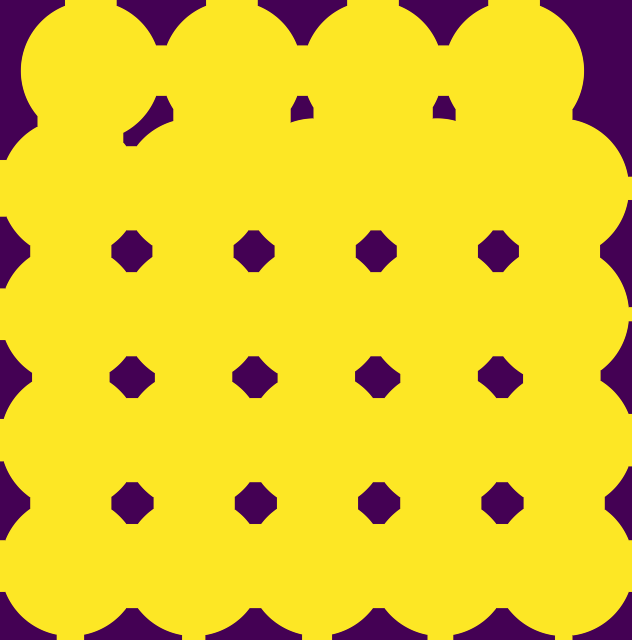
This pattern is drawn by a WebGL 2 fragment shader. Its source:

```glsl
#version 300 es
precision highp float;
// Yellow discs on violet: a row of four above a block of five by four.
// Straight bars bridge neighbouring discs and square off the gaps between them;
// the shape is one union of disc and box distances, with short tabs to the border.
uniform vec2 u_resolution;
out vec4 fragColor;

const float RADIUS = 0.84;
const float HEIGHT = 7.68;   // canvas height in drawing units

float disc(vec2 p, vec2 center) {
  return length(p - center) - RADIUS;
}

// Box spanning two opposite corners
float box(vec2 p, vec2 low, vec2 high) {
  vec2 d = abs(p - 0.5 * (low + high)) - 0.5 * (high - low);
  return length(max(d, 0.0)) + min(max(d.x, d.y), 0.0);
}

// Four wider-spaced discs, a bar through them and tabs to the top border
float topRow(vec2 p) {
  float d = box(p, vec2(1.09, 0.545), vec2(6.17, 1.15));
  for (int i = 0; i < 4; i++) {
    vec2 c = vec2(1.09 + 1.693 * float(i), 0.85);
    d = min(d, disc(p, c));
    d = min(d, box(p, vec2(c.x - 0.31, -1.0), vec2(c.x + 0.31, c.y)));
  }
  return d;
}

// Filling between the top row and the block, pierced by three slots
float seam(vec2 p) {
  float d = box(p, vec2(0.45, 0.85), vec2(6.87, 2.26));
  for (int i = 0; i < 3; i++) {
    float slot = i == 0 ? abs(p.x - 1.78) - 0.30
                        : abs(p.x - 1.92 - 1.705 * float(i)) - 0.137;
    d = max(d, -slot);
  }
  return d;
}

// Five by four discs with bars both ways; the lower rows are slightly wider
float block(vec2 p) {
  vec4 leftTab = vec4(0.34, 0.31, 0.255, 0.31);
  vec4 rightTab = vec4(0.14, 0.085, 0.315, 0.31);
  float bottomTab[5] = float[5](0.165, 0.14, 0.18, 0.155, 0.105);
  float d = 1e3;
  for (int row = 0; row < 4; row++) {
    float y = 2.26 + 1.511 * float(row);
    float pitch = row < 2 ? 1.466 : 1.48;
    float last = 0.845 + 4.0 * pitch;

    // Bar along the row and tabs to the side borders
    d = min(d, box(p, vec2(0.845, y - 0.505), vec2(last, y + 0.505)));
    d = min(d, box(p, vec2(-1.0, y - leftTab[row]), vec2(0.845, y + leftTab[row])));
    d = min(d, box(p, vec2(last, y - rightTab[row]), vec2(9.0, y + rightTab[row])));

    for (int col = 0; col < 5; col++) {
      float x = 0.845 + pitch * float(col);
      d = min(d, disc(p, vec2(x, y)));
      if (row < 3) {
        // Bar down to the next row
        float barX = 0.85 + (1.466 + 0.007 * float(row)) * float(col);
        float halfWidth = row == 1 ? 0.465 : 0.487;
        d = min(d, box(p, vec2(barX - halfWidth, y), vec2(barX + halfWidth, y + 1.511)));
      } else {
        // Tab to the bottom border
        d = min(d, box(p, vec2(x - bottomTab[col], y), vec2(x + bottomTab[col], 9.0)));
      }
    }
  }
  return d;
}

void main() {
  float unit = HEIGHT / u_resolution.y;
  vec2 p = vec2(gl_FragCoord.x, u_resolution.y - gl_FragCoord.y) * unit;

  float d = min(min(topRow(p), seam(p)), block(p));

  vec3 violet = vec3(0.267, 0.005, 0.329);
  vec3 yellow = vec3(0.993, 0.906, 0.144);
  float cover = 1.0 - smoothstep(-0.6 * unit, 0.6 * unit, d);
  fragColor = vec4(mix(violet, yellow, cover), 1.0);
}
```
